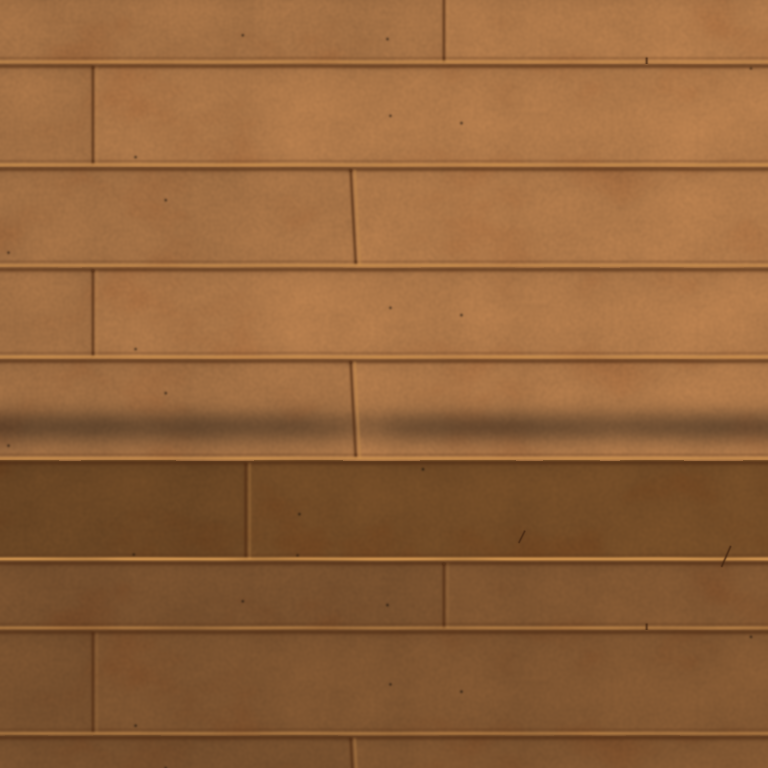
Write a Shadertoy shader that draws this texture.

```glsl
// Nine courses of worn wooden boards, each split by one upright joint.
// Rows are found from their lower seams; gaussian ridges draw bevels and cracks,
// and gradient noise, shared by boards of the same cut, gives stains and grain.

const int ROWS = 9;
// Per row: depth of lower seam, joint position, seam gleam, joint lean
const vec4 ROW[ROWS] = vec4[](
    vec4(0.0833, 0.578, 0.55, 0.0), vec4(0.2174, 0.121, 0.65, 0.0),
    vec4(0.3483, 0.460, 0.60, 0.007), vec4(0.4674, 0.121, 0.65, 0.0),
    vec4(0.5996, 0.460, 0.70, 0.007), vec4(0.7305, 0.320, 0.95, 0.0),
    vec4(0.8203, 0.578, 0.48, 0.0), vec4(0.9577, 0.121, 0.48, 0.0),
    vec4(1.0880, 0.460, 0.48, 0.007));

const vec3 LIT_WOOD = vec3(0.675, 0.466, 0.284);
const vec3 DARK_WOOD = vec3(0.445, 0.293, 0.150);
const vec3 SHADED_WOOD = vec3(0.494, 0.332, 0.190);
const vec3 GLEAM = vec3(0.790, 0.560, 0.300);
const vec3 CRACK = vec3(0.310, 0.170, 0.075);

vec2 hash2(vec2 p) {
    vec3 q = fract(vec3(p.xyx) * vec3(0.1031, 0.1030, 0.0973));
    q += dot(q, q.yzx + 33.33);
    return fract((q.xx + q.yz) * q.zy);
}

float corner(vec2 cell, vec2 offset) {
    return dot(hash2(cell) * 2.0 - 1.0, offset);
}

float gradientNoise(vec2 p) {
    vec2 i = floor(p), f = fract(p);
    vec2 u = f * f * f * (f * (f * 6.0 - 15.0) + 10.0);
    vec2 e = vec2(0.0, 1.0);
    return mix(mix(corner(i, f), corner(i + e.yx, f - e.yx), u.x),
               mix(corner(i + e.xy, f - e.xy), corner(i + e.yy, f - e.yy), u.x), u.y);
}

float fbm(vec2 p) {
    float sum = 0.0, amp = 1.0;
    for (int i = 0; i < 4; i++) {
        sum += amp * gradientNoise(p);
        p = p * 2.03 + 17.3;
        amp *= 0.55;
    }
    return sum;
}

// Soft line profile, never thinner than about a pixel
float ridge(float d, float width) {
    float w = max(width, 0.6 / iResolution.y);
    return exp(-d * d / (w * w));
}

float scratch(vec2 p, vec2 a, vec2 b, float width) {
    vec2 ab = b - a;
    float t = clamp(dot(p - a, ab) / dot(ab, ab), 0.0, 1.0);
    return ridge(length(p - a - ab * t), width);
}

// Sparse round pits scattered over a jittered grid
float pits(vec2 p, float cells, float share) {
    vec2 cell = floor(p * cells);
    vec2 center = 0.2 + 0.6 * hash2(cell + 5.0);
    float present = step(hash2(cell + 91.0).x, share);
    return present * ridge(length(fract(p * cells) - center) / cells, 0.0023);
}

vec3 boardColor(int row, vec2 p, vec2 local, float side) {
    vec3 wood = row < 5 ? LIT_WOOD : (row == 5 ? DARK_WOOD : SHADED_WOOD);
    float stain = fbm(local * vec2(7.0, 10.0));
    float bands = gradientNoise(vec2(p.x * 14.0, p.y * 1.5 + 4.0));
    float grain = gradientNoise(local * 170.0) + 0.6 * gradientNoise(local * 85.0);
    float tone = 1.0 + 0.085 * stain + 0.05 * bands + 0.045 * grain;
    tone += 0.05 * (p.x - 0.5) - 0.045 * (1.0 - side);
    vec3 redness = vec3(0.012, -0.008, -0.012) * smoothstep(0.0, 0.6, -stain);
    return wood * tone + redness;
}

void mainImage(out vec4 fragColor, in vec2 fragCoord) {
    vec2 p = fragCoord / iResolution.xy;
    p.y = 1.0 - p.y; // depth below the top edge
    float wave = 0.0008 * gradientNoise(vec2(p.x * 9.0, 2.0));

    // Find the row and gather both sides of every seam
    int row = 0;
    float gleam = 0.0, crack = 0.0;
    for (int i = 0; i < ROWS - 1; i++) {
        float d = p.y - ROW[i].x + wave;
        if (d > 0.0) row = i + 1;
        float wear = 1.0 + 0.5 * gradientNoise(vec2(p.x * 11.0, float(i) * 3.7));
        gleam += ROW[i].z * wear * ridge(d + 0.0027, 0.0025);
        crack += 0.55 * ridge(d - 0.0027, 0.0035) + 0.18 * ridge(d + 0.0075, 0.0025);
    }
    vec4 board = ROW[row];
    float top = row > 0 ? ROW[row - 1].x : -0.0065;
    float v = (p.y - top) / (board.x - top);

    // Wood surface with specks and a darker upper edge
    float jointDist = p.x - board.y - board.w * (v - 0.5);
    vec2 local = vec2(p.x, p.y - board.x) + board.y * vec2(37.0, 53.0);
    vec3 color = boardColor(row, p, local, smoothstep(-0.002, 0.002, jointDist));
    color *= 1.0 - 0.09 * exp(-max(p.y - top, 0.0) * 90.0);
    color *= 1.0 - 0.35 * pits(local, 16.0, 0.10);

    // Broad cast shadow, weaker beside the middle joint
    float shadow = exp(-pow(abs(p.y - 0.556) / 0.022, 2.0));
    float density = 0.36 + 0.10 * gradientNoise(vec2(p.x * 7.0, 8.0));
    density -= 0.12 * ridge(p.x - 0.465, 0.045);
    color *= 1.0 - shadow * density * vec3(1.0, 0.96, 0.88);

    // Joint, seam and scratches
    float inside = smoothstep(0.0, 0.05, v) * (1.0 - smoothstep(0.95, 1.0, v));
    crack += inside * 0.58 * ridge(jointDist, 0.0026);
    gleam += inside * (0.22 + 50.0 * board.w) * board.z * ridge(jointDist - 0.0052, 0.0025);
    color = mix(color, CRACK, clamp(crack, 0.0, 0.8));
    color = mix(color, GLEAM, clamp(gleam, 0.0, 0.95));
    float nick = scratch(p, vec2(0.940, 0.737), vec2(0.951, 0.712), 0.0016);
    nick += scratch(p, vec2(0.676, 0.706), vec2(0.683, 0.692), 0.0015);
    vec2 notch = vec2(0.842, board.x);
    nick += step(0.5, board.y) * scratch(p, notch - vec2(0.0, 0.007), notch, 0.0018);
    color = mix(color, CRACK * 0.8, clamp(nick, 0.0, 1.0) * 0.7);
    fragColor = vec4(color, 1.0);
}
```
